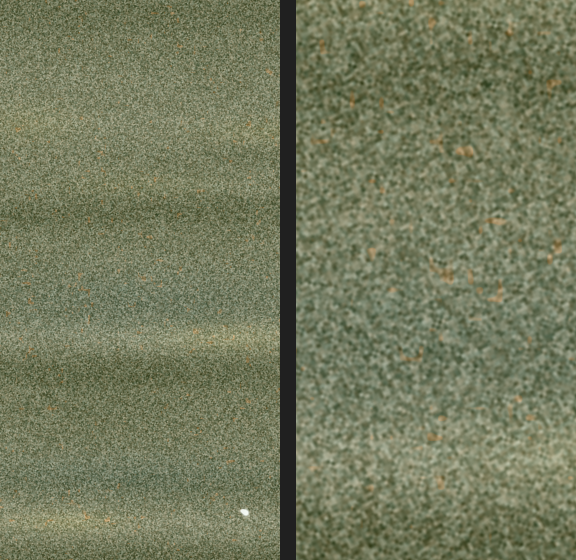
Left: the whole. Right: its middle third, enlarged.
A Shadertoy shader for this texture:

```glsl
// Grainy olive-green film with soft horizontal bands, warm glows and one white fleck.

const vec3 OLIVE = vec3(0.469, 0.489, 0.374);
const vec3 TONE_TINT = vec3(1.0, 0.93, 1.0);
const vec3 WARM_GLOW = vec3(0.075, 0.058, 0.018);
const vec3 COOL_SHIFT = vec3(-0.022, -0.004, 0.016);
const vec3 RUST_SHIFT = vec3(0.11, 0.01, -0.04);
const vec3 FLECK_WHITE = vec3(0.93, 0.95, 0.93);

// Integer hash of a lattice cell, 0 to 1
float hash(ivec2 cell, int seed) {
    uvec2 q = uvec2(cell) * uvec2(1597334673u, 3812015801u);
    uint h = (q.x ^ q.y ^ (uint(seed) * 2798796415u)) * 1597334673u;
    h = (h ^ (h >> 15u)) * 2246822519u;
    h ^= h >> 13u;
    return float(h >> 8u) / 16777216.0;
}

// Smooth value noise, 0 to 1
float noise(vec2 p, int seed) {
    ivec2 i = ivec2(floor(p));
    vec2 f = fract(p);
    f = f * f * (3.0 - 2.0 * f);
    float low = mix(hash(i, seed), hash(i + ivec2(1, 0), seed), f.x);
    float high = mix(hash(i + ivec2(0, 1), seed), hash(i + ivec2(1, 1), seed), f.x);
    return mix(low, high, f.y);
}

vec2 rotate(vec2 p, float angle) {
    float c = cos(angle), s = sin(angle);
    return mat2(c, s, -s, c) * p;
}

float band(float y, float centre, float width) {
    float d = (y - centre) / width;
    return exp(-d * d);
}

float glow(vec2 p, vec2 centre, vec2 radius) {
    vec2 d = (p - centre) / radius;
    return exp(-dot(d, d));
}

// Light and dark horizontal bands; p runs from the top left, 0 to 1
float bandTone(vec2 p) {
    float right = smoothstep(0.3, 0.9, p.x);
    float y = p.y + 0.012 * (noise(p * vec2(3.0, 6.0), 11) - 0.5);
    float tone = -0.055 * band(y, 0.02, 0.06);
    tone += 0.025 * band(y, 0.21, 0.09);
    tone -= 0.035 * band(y, 0.283, 0.018) * right;
    tone += 0.035 * band(y, 0.335, 0.016) * right;
    tone -= 0.055 * band(y, 0.38, 0.032);
    tone += 0.055 * band(y, 0.600, 0.027);
    tone -= 0.070 * band(y, 0.665, 0.032);
    tone -= 0.025 * band(y, 0.735, 0.035);
    tone -= 0.025 * band(y, 0.865, 0.020);
    tone += 0.055 * band(y, 0.930, 0.026);
    tone -= 0.070 * band(y, 1.000, 0.026);
    return tone;
}

// Warm patches inside the lighter bands
float warmth(vec2 p) {
    float w = 0.55 * glow(p, vec2(0.10, 0.22), vec2(0.17, 0.035));
    w += 0.55 * glow(p, vec2(0.96, 0.235), vec2(0.22, 0.022));
    w += 0.80 * glow(p, vec2(0.82, 0.603), vec2(0.25, 0.025));
    w += 0.90 * glow(p, vec2(0.24, 0.932), vec2(0.20, 0.020));
    w += 0.35 * glow(p, vec2(0.50, 0.330), vec2(0.30, 0.020));
    return w;
}

// Two turned noise layers make fine, directionless grain around zero
float grain(vec2 p, float cells, int seed) {
    float a = noise(rotate(p, 0.6) * cells, seed);
    float b = noise(rotate(p, 2.0) * cells * 1.13, seed + 1);
    return a + b - 1.0;
}

void mainImage(out vec4 fragColor, in vec2 fragCoord) {
    vec2 p = fragCoord / iResolution.xy;
    p.y = 1.0 - p.y;
    vec2 q = p * vec2(1.0, 2.0);

    // Broad light
    float streaks = noise(p * vec2(2.5, 28.0), 3) - 0.5;
    float clouds = noise(p * vec2(4.0, 9.0), 5) - 0.5;
    float tone = bandTone(p) + 0.024 * streaks + 0.022 * clouds;
    float warm = warmth(p);
    float cool = glow(p, vec2(0.5, 0.54), vec2(0.6, 0.06))
               + glow(p, vec2(0.45, 0.85), vec2(0.5, 0.04));

    // Fine grain
    tone += 0.215 * grain(q, 205.0, 20);
    vec3 color = OLIVE + tone * TONE_TINT + warm * WARM_GLOW + cool * COOL_SHIFT;
    color += 0.025 * grain(q, 170.0, 30) * vec3(1.0, -0.3, -0.8);

    // Sparse rusty specks, denser in the warm patches
    float speck = noise(q * 85.0, 40) * 0.7 + noise(q * 28.0, 41) * 0.3;
    color += RUST_SHIFT * smoothstep(0.78, 0.90, speck + 0.10 * warm);

    // White fleck with a short tail
    float fleck = glow(q, vec2(0.878, 1.832), vec2(0.014, 0.013))
                + 0.7 * glow(q, vec2(0.865, 1.824), vec2(0.011, 0.008));
    color = mix(color, FLECK_WHITE, smoothstep(0.2, 0.85, fleck));
    color += 0.05 * glow(q, vec2(0.882, 1.88), vec2(0.012, 0.06));

    fragColor = vec4(clamp(color, 0.0, 1.0), 1.0);
}
```
